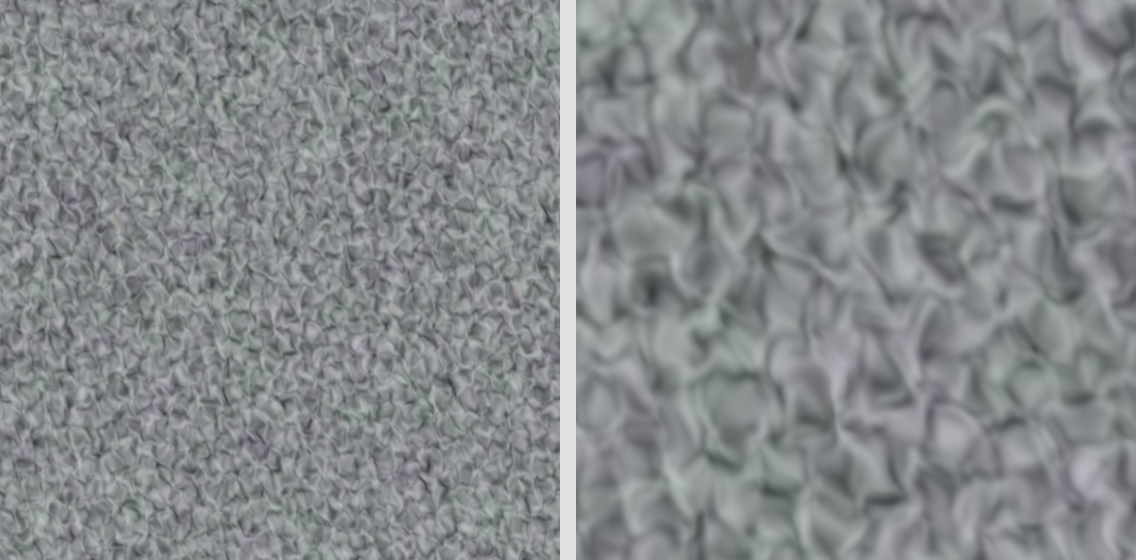
Left: the whole. Right: its middle third, enlarged.
This texture is drawn by a three.js fragment shader. Its source:

```glsl
// Fine-grained grey granite, slightly soft, with small dark mineral grains.
// Warped gradient noise in a tilted, stretched frame gives the grain;
// a faint tint field and sparse pale or dark flecks add variety.

varying vec2 vUv;

const float MEAN_TONE = 0.533;
const vec3 COOL_CAST = vec3(-0.013, 0.002, 0.011);
const vec3 GREEN_TINT = vec3(-0.3, 0.7, -0.4);
const vec3 PALE_FLECK = vec3(0.70, 0.69, 0.65);
const vec3 DARK_FLECK = vec3(0.35, 0.35, 0.34);
const float GRAIN_TILT = 0.30;
const float GRAIN_STRETCH = 1.3;

float hash(vec2 p) {
  return fract(sin(dot(p, vec2(127.1, 311.7))) * 43758.5453);
}

// Dot product of a random unit gradient with the offset from its corner
float cornerSlope(vec2 cell, vec2 offset) {
  float angle = 6.28318 * hash(cell);
  return dot(vec2(cos(angle), sin(angle)), offset);
}

// Gradient noise, centred on zero
float gradientNoise(vec2 p) {
  vec2 cell = floor(p);
  vec2 f = fract(p);
  vec2 blend = f * f * f * (f * (f * 6.0 - 15.0) + 10.0);
  vec2 right = vec2(1.0, 0.0);
  vec2 up = vec2(0.0, 1.0);
  float low = mix(cornerSlope(cell, f), cornerSlope(cell + right, f - right), blend.x);
  float high = mix(cornerSlope(cell + up, f - up), cornerSlope(cell + 1.0, f - 1.0), blend.x);
  return mix(low, high, blend.y);
}

// Rotates the plane, then lengthens features along the new y axis
vec2 grainFrame(vec2 p, float tilt, float stretch) {
  float c = cos(tilt);
  float s = sin(tilt);
  vec2 q = vec2(c * p.x + s * p.y, c * p.y - s * p.x);
  return q * vec2(sqrt(stretch), 1.0 / sqrt(stretch));
}

// Bends the plane so that grains become irregular
vec2 warp(vec2 p, float frequency, float amount) {
  vec2 q = p * frequency;
  return p + amount * vec2(gradientNoise(q + 31.7), gradientNoise(q + 83.2));
}

// Brightness deviation, from broad mottling down to fine grain
float grainTone(vec2 p) {
  float n = 0.04 * gradientNoise(p * 6.0 + 5.3);
  n += 0.11 * gradientNoise(p * 25.0 + 17.9);
  n += 0.25 * gradientNoise(p * 52.0 + 41.3);
  n += 0.17 * gradientNoise(p * 94.0 + 67.1);
  return n - 0.9 * (n * n - 0.0046);
}

// Soft oval flecks, in a random share of the grid cells
float flecks(vec2 p, float frequency, float share, vec2 size, float seed) {
  vec2 q = p * frequency;
  vec2 cell = floor(q) + seed;
  vec2 jitter = vec2(hash(cell + 3.1), hash(cell + 7.7));
  vec2 offset = (fract(q) - mix(vec2(0.3), vec2(0.7), jitter)) / size;
  float present = step(hash(cell + 13.3), share);
  return present * (1.0 - smoothstep(0.3, 1.0, length(offset)));
}

void main() {
  vec2 grain = grainFrame(vUv, GRAIN_TILT, GRAIN_STRETCH);
  vec2 bent = warp(grain, 40.0, 0.012);

  // Grey body with a cool cast
  vec3 color = MEAN_TONE + COOL_CAST + grainTone(bent);

  // Faint drift between greenish and violet grey
  float tint = gradientNoise(grain * 9.0 + 11.0) + gradientNoise(bent * 30.0 + 23.0);
  color += GREEN_TINT * tint * 0.03;

  // Longer dark grains and a few warm pale crystals
  float dark = flecks(bent, 11.0, 0.16, vec2(0.10, 0.24), 19.0);
  float pale = flecks(bent, 8.0, 0.06, vec2(0.11, 0.14), 57.0);
  color = mix(color, DARK_FLECK, 0.6 * dark);
  color = mix(color, PALE_FLECK, 0.7 * pale);

  gl_FragColor = vec4(color, 1.0);
}
```
